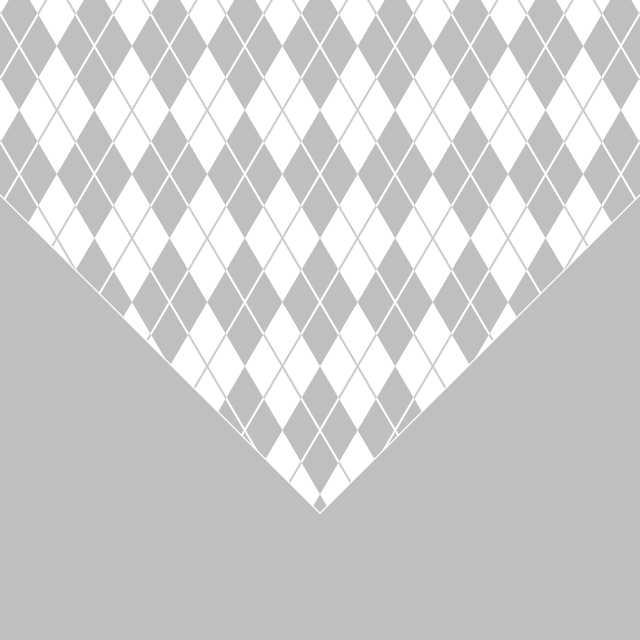
Give the GLSL for this background, as a Shadertoy shader.

```glsl
// Argyle diamonds with crossing pinstripes inside a V-shaped panel on flat grey.

const vec3 GREY = vec3(0.75);
const vec3 WHITE = vec3(1.0);
const vec3 PALE_STRIPE = vec3(0.80);

const vec2 DIAMOND_SIZE = vec2(0.1175, 0.2001);   // full width and height
const float DIAMOND_CENTER_Y = 0.7279;            // centre of one grey row
const float STRIPE_HALF_WIDTH = 0.0016;
const float PANEL_TIP_Y = 0.1966;
const float PANEL_SLOPE = 0.995;
const float BORDER_WIDTH = 0.0020;

// Coverage of the region where the signed distance is positive.
float coverage(float dist, float pixel) {
    return clamp(dist / pixel + 0.5, 0.0, 1.0);
}

// Argyle cloth: checkered diamonds with stripes through their centres.
vec3 argyle(vec2 p, float pixel) {
    vec2 cell = (p - vec2(0.0, DIAMOND_CENTER_Y)) / DIAMOND_SIZE;
    vec2 diagonal = vec2(cell.x + cell.y, cell.x - cell.y);
    float unitLength = 1.0 / length(1.0 / DIAMOND_SIZE);

    // Triangle waves: zero on diamond edges, extreme on the stripes.
    vec2 wave = abs(mod(diagonal, 2.0) - 1.0) - 0.5;
    vec2 side = clamp(2.0 * wave * unitLength / pixel, -1.0, 1.0);
    float greyDiamond = 0.5 + 0.5 * side.x * side.y;

    vec2 stripeDist = (0.5 - abs(wave)) * unitLength;
    float nearest = min(stripeDist.x, stripeDist.y);
    float stripe = coverage(STRIPE_HALF_WIDTH - nearest, pixel);

    vec3 diamondColor = mix(WHITE, GREY, greyDiamond);
    vec3 stripeColor = mix(PALE_STRIPE, WHITE, greyDiamond);
    return mix(diamondColor, stripeColor, stripe);
}

void mainImage(out vec4 fragColor, in vec2 fragCoord) {
    float pixel = 1.0 / iResolution.y;
    vec2 p = vec2(fragCoord.x - 0.5 * iResolution.x, fragCoord.y) * pixel;

    // Distance to the V edge, positive inside the panel.
    float panelDist = (p.y - PANEL_TIP_Y - PANEL_SLOPE * abs(p.x))
                    / length(vec2(1.0, PANEL_SLOPE));

    // Cloth with a thin white border, laid over the plain ground.
    vec3 panel = mix(WHITE, argyle(p, pixel), coverage(panelDist - BORDER_WIDTH, pixel));
    vec3 color = mix(GREY, panel, coverage(panelDist, pixel));

    fragColor = vec4(color, 1.0);
}
```
